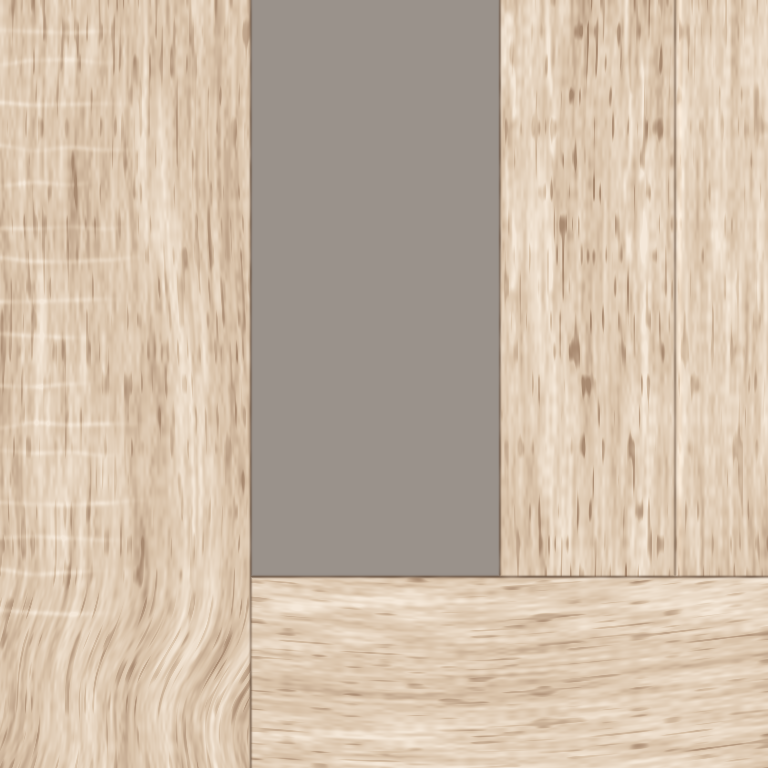
This texture is drawn by a WebGL 1 fragment shader. Its source:

```glsl
precision highp float;
// Pale oak planks framing a flat grey panel, with grooves, pores and ray flecks.
uniform vec2 u_resolution;

const vec3 PANEL = vec3(0.602, 0.571, 0.545);
const vec3 OAK_DARK = vec3(0.66, 0.54, 0.44);
const vec3 OAK_MID = vec3(0.85, 0.76, 0.66);
const vec3 OAK_LIGHT = vec3(0.96, 0.91, 0.85);
const vec3 SEAM = vec3(0.40, 0.31, 0.24);

const float PANEL_LEFT = 0.3265;
const float PANEL_RIGHT = 0.651;
const float RAIL_TOP = 0.249;
const float GROOVE_X = 0.879;

float hash(vec2 p) {
  return fract(sin(dot(p, vec2(127.1, 311.7))) * 43758.5453);
}

float noise(vec2 p) {
  vec2 i = floor(p);
  vec2 f = fract(p);
  f = f * f * (3.0 - 2.0 * f);
  return mix(mix(hash(i), hash(i + vec2(1.0, 0.0)), f.x),
             mix(hash(i + vec2(0.0, 1.0)), hash(i + vec2(1.0, 1.0)), f.x), f.y);
}

float band(float x, float center, float width) {
  float d = (x - center) / width;
  return exp(-d * d);
}

// Brightness of the wood; grain runs along p.y, poreAmount sets the dark dashes.
float grainTone(vec2 p, float seed, float poreAmount) {
  p.x += 0.006 * (noise(p * vec2(9.0, 5.0) + seed) - 0.5);
  float broad = noise(p * vec2(17.0, 1.6) + seed) - 0.5;
  float streak = noise(p * vec2(75.0, 4.0) + seed * 2.0) - 0.5;
  float fibre = noise(p * vec2(210.0, 13.0) + seed * 3.0) - 0.5;
  float fleck = noise(p * vec2(330.0, 75.0) + seed * 5.0) - 0.5;
  float pores = smoothstep(0.70, 0.92, noise(p * vec2(250.0, 24.0) + seed * 7.0));
  return 0.61 + 0.26 * broad + 0.28 * streak + 0.40 * fibre + 0.22 * fleck
       - poreAmount * pores;
}

vec3 oak(float tone) {
  float t = clamp(tone, 0.0, 1.0);
  return t < 0.5 ? mix(OAK_DARK, OAK_MID, t * 2.0)
                 : mix(OAK_MID, OAK_LIGHT, t * 2.0 - 1.0);
}

// Pale rays crossing the grain near the left border.
float rayFlecks(vec2 p) {
  float sum = 0.0;
  for (int i = 0; i < 16; i++) {
    float id = float(i);
    float y = 0.965 - 0.051 * id + 0.018 * (hash(vec2(id, 3.0)) - 0.5);
    float reach = 0.10 + 0.08 * hash(vec2(id, 8.0));
    float bend = 0.008 * (noise(vec2(p.x * 22.0, id * 5.0)) - 0.5);
    float patchy = 0.3 + 0.7 * noise(vec2(p.x * 38.0, id * 9.0));
    sum += band(p.y + bend, y, 0.0035) * patchy
         * (1.0 - smoothstep(reach - 0.05, reach + 0.03, p.x));
  }
  return sum;
}

float leftTone(vec2 p) {
  // The figure sways in the lower part and leans toward the right side.
  float low = 1.0 - smoothstep(0.0, 0.36, p.y);
  vec2 q = p;
  q.x += 0.055 * low * low - 0.012 * low * sin(p.y * 26.0 + p.x * 9.0);
  q.x -= 0.05 * smoothstep(0.14, 0.25, p.x) * (1.0 - smoothstep(0.2, 0.7, p.y)) * p.y;
  float tone = grainTone(q, 11.0, 0.32);
  float figure = noise(vec2(q.x * 46.0, p.y * 1.5)) - 0.5;
  tone += 0.35 * low * figure + 0.28 * rayFlecks(p);
  tone -= 0.10 * band(p.x, 0.185, 0.025) * (1.0 - smoothstep(0.3, 0.8, p.y));
  return tone - 0.05 * smoothstep(0.20, 0.32, p.x);
}

float rightTone(vec2 p) {
  float heart = smoothstep(0.68, 0.73, p.x) * (1.0 - smoothstep(0.84, 0.88, p.x));
  float tone = grainTone(p, 37.0, 0.34 + 0.22 * heart);
  float wobble = 0.008 * (noise(vec2(p.y * 16.0, 2.0)) - 0.5);
  float x = p.x + wobble;
  float lines = band(x, 0.667, 0.007) + band(x, 0.716, 0.004)
              + band(x, 0.818, 0.004) + band(x, 0.837, 0.004);
  float broken = smoothstep(0.25, 0.6, noise(vec2(p.x * 120.0, p.y * 28.0)));
  tone += 0.40 * lines * broken * smoothstep(0.40, 0.72, p.y);
  tone -= 0.06 * heart * smoothstep(0.4, 0.7, p.y);
  return tone - 0.10 * band(p.x, 0.862, 0.014);
}

float railTone(vec2 p) {
  float slope = p.y + 0.025 * sin(p.x * 4.5 - 1.0);
  float tone = grainTone(vec2(slope, p.x), 73.0, 0.34);
  float stripe = band(p.y, 0.205 + 0.12 * (p.x - 0.38), 0.009);
  return tone + 0.03 + 0.16 * stripe * (1.0 - smoothstep(0.46, 0.58, p.x));
}

void main() {
  vec2 uv = gl_FragCoord.xy / u_resolution;
  float aa = 0.75 / u_resolution.x;
  float pastLeft = smoothstep(-aa, aa, uv.x - PANEL_LEFT);
  float pastPanel = smoothstep(-aa, aa, uv.x - PANEL_RIGHT);
  float aboveRail = smoothstep(-aa, aa, uv.y - RAIL_TOP);

  // Boards and panel
  vec3 upper = mix(PANEL, oak(rightTone(uv)), pastPanel);
  vec3 color = mix(oak(railTone(uv)), upper, aboveRail);
  color = mix(oak(leftTone(uv)), color, pastLeft);

  // Seams, edge shadows and groove
  float wear = 0.6 + 0.4 * noise(uv * 45.0);
  float seam = 0.75 * band(uv.x, PANEL_LEFT, 0.0017);
  seam = max(seam, 0.75 * band(uv.x, PANEL_RIGHT, 0.0016) * aboveRail);
  seam = max(seam, 0.85 * band(uv.y, RAIL_TOP, 0.0018) * pastLeft);
  seam = max(seam, 0.65 * band(uv.x, GROOVE_X, 0.0018) * aboveRail);
  color = mix(color, SEAM, seam * wear);
  color += 0.05 * band(uv.x, GROOVE_X + 0.006, 0.003) * aboveRail;
  gl_FragColor = vec4(color, 1.0);
}
```
